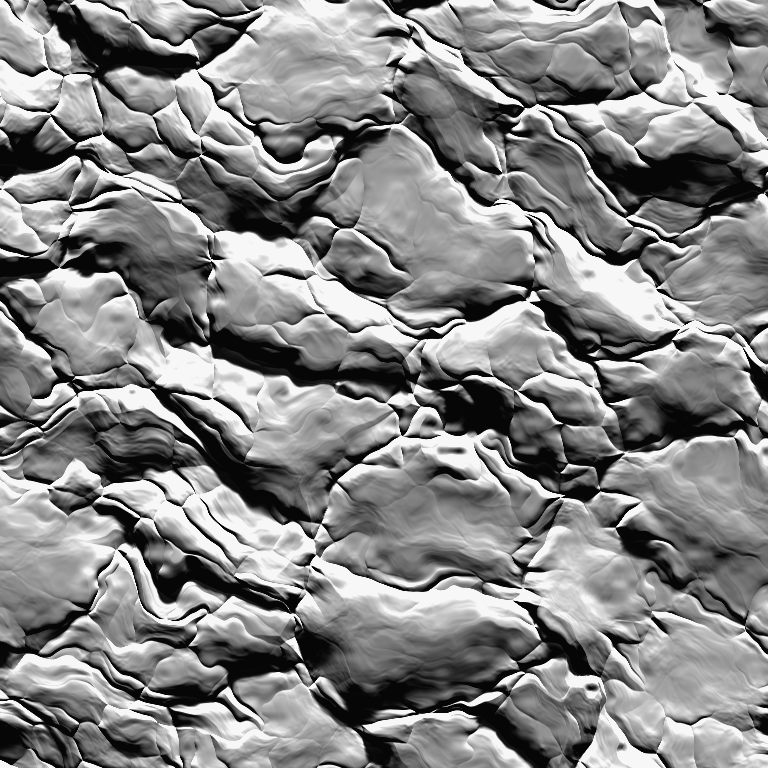
This texture is drawn by a WebGL 1 fragment shader. Its source:

```glsl
precision highp float;
// Rugged grey rock: domed, slanting stones parted by black, rubble-filled crevices.
// A height field of warped cells and noise is lit from above by its slope,
// and a short march toward the light adds the cast shadows.

uniform vec2 u_resolution;

#define STONE_SCALE 5.4
#define CHIP_SCALE 17.0
#define GRAIN_SCALE 14.0
#define GRAIN_HEIGHT 0.24
#define SWELL_HEIGHT 1.0
#define WARP 0.075
#define TILT 2.6
#define SLOPE_GAIN 0.022
#define BASE_TONE 0.57
#define SHADOW_STEP 0.008
#define LIGHT_DROP 13.0

const vec2 LIGHT = vec2(0.1, 0.995);
const vec2 GRAIN_DIR = vec2(0.88, -0.47);

vec2 hash2(vec2 p) {
  vec3 a = fract(p.xyx * vec3(0.1031, 0.1030, 0.0973));
  a += dot(a, a.yzx + 33.33);
  return fract((a.xx + a.yz) * a.zy);
}

float noise(vec2 p) {
  vec2 i = floor(p), f = fract(p);
  f = f * f * f * (f * (f * 6.0 - 15.0) + 10.0);
  float low = mix(hash2(i).x, hash2(i + vec2(1.0, 0.0)).x, f.x);
  float high = mix(hash2(i + vec2(0.0, 1.0)).x, hash2(i + 1.0).x, f.x);
  return mix(low, high, f.y) - 0.5;
}

vec2 noise2(vec2 p) {
  return vec2(noise(p), noise(p + 31.0));
}

float fbm(vec2 p) {
  float sum = 0.0, amp = 1.0;
  for (int i = 0; i < 5; i++) {
    sum += amp * noise(p);
    p = mat2(1.6, 1.1, -1.1, 1.6) * p + 7.3;
    amp *= 0.47;
  }
  return sum;
}

// Cellular stones: x = distance to the border, y = height of a tilted dome
vec2 stones(vec2 p, float steepness) {
  vec2 cell = floor(p), nearestOffset = vec2(0.0), nearestId = vec2(0.0);
  float nearest = 9.0, second = 9.0;
  for (int y = -1; y <= 1; y++) {
    for (int x = -1; x <= 1; x++) {
      vec2 id = cell + vec2(float(x), float(y));
      vec2 offset = p - id - 0.08 - 0.84 * hash2(id);
      float d = length(offset);
      if (d < nearest) {
        second = nearest;
        nearest = d;
        nearestOffset = offset;
        nearestId = id;
      } else {
        second = min(second, d);
      }
    }
  }
  float border = second - nearest;
  float tilt = TILT * dot(nearestOffset, hash2(nearestId + 11.3) - 0.5);
  float top = 0.5 + 0.9 * hash2(nearestId + 41.7).x + tilt;
  return vec2(border, top * (1.0 - exp(-steepness * border)));
}

float relief(vec2 p) {
  // Bend and roughen the outlines, then stretch along the slanting grain
  vec2 bend = noise2(p * 6.0) + 0.38 * noise2(p * 19.0 + 5.0) + 0.13 * noise2(p * 52.0);
  vec2 q = p + WARP * bend;
  q = vec2(dot(q, GRAIN_DIR) * 0.8, dot(q, vec2(-GRAIN_DIR.y, GRAIN_DIR.x)) * 1.2);

  vec2 stone = stones(q * STONE_SCALE + 3.0, 4.5);
  vec2 chip = stones(q * CHIP_SCALE + 19.0, 5.0);

  // Chips and rubble gather in the crevices and in a few broken patches
  float broken = smoothstep(0.0, 0.3, noise(p * 4.5 + 13.0));
  float chipped = max(1.0 - smoothstep(0.03, 0.32, stone.x), 0.8 * broken);
  float grain = GRAIN_HEIGHT * fbm(q * GRAIN_SCALE) * (0.65 + 1.3 * chipped);
  float swell = SWELL_HEIGHT * (noise(q * 7.0 + 3.7) + 0.4 * noise(q * 13.0));
  return 1.25 * stone.y + chip.y * (0.02 + 0.36 * chipped) + grain + swell;
}

void main() {
  vec2 p = gl_FragCoord.xy / min(u_resolution.x, u_resolution.y);
  float height = relief(p);

  // Slopes that fall toward the light are bright
  float eps = 0.002;
  float slope = (height - relief(p + LIGHT * eps)) / eps;
  float tone = BASE_TONE + SLOPE_GAIN * slope;

  // Cast shadows
  float blocked = 0.0;
  for (int i = 1; i <= 4; i++) {
    float reach = float(i) * SHADOW_STEP;
    blocked = max(blocked, relief(p + LIGHT * reach) - height - reach * LIGHT_DROP);
  }
  tone *= 1.0 - 0.95 * smoothstep(0.0, 0.35, blocked);

  gl_FragColor = vec4(vec3(clamp(tone, 0.025, 0.97)), 1.0);
}
```
